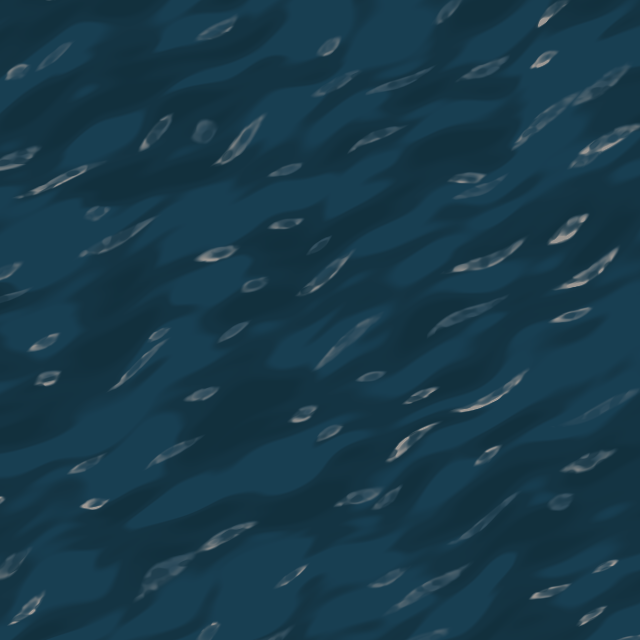
Give the GLSL for this texture, as a Shadertoy shader.

```glsl
// Dark teal sea surface with slanted ripples and scattered pale foam glints.

const vec3 TROUGH = vec3(0.070, 0.188, 0.240);
const vec3 WATER  = vec3(0.080, 0.204, 0.262);
const vec3 CREST  = vec3(0.094, 0.246, 0.322);
const vec3 HAZE   = vec3(0.175, 0.300, 0.370);
const vec3 FOAM   = vec3(0.620, 0.600, 0.580);

const float SLOPE = 0.49;               // ripple direction in radians
const vec2 RIPPLE_CELLS = vec2(7.5, 27.0);
const vec2 GLINT_CELLS  = vec2(6.0, 14.0);
const vec2 GRAIN_CELLS  = vec2(65.0, 125.0);

vec2 hash2(vec2 p, float seed) {
    vec3 q = fract(vec3(p.xyx) * vec3(0.1031, 0.1030, 0.0973) + seed * 0.137);
    q += dot(q, q.yzx + 33.33);
    return fract((q.xx + q.yz) * q.zy);
}

vec2 rotate(vec2 p, float angle) {
    float c = cos(angle), s = sin(angle);
    return vec2(c * p.x + s * p.y, c * p.y - s * p.x);
}

// Cellular noise: one signed soft bump per jittered cell, centred on zero.
float cellBumps(vec2 p, float seed) {
    vec2 cell = floor(p);
    float sum = 0.0;
    for (int j = -1; j <= 1; j++)
    for (int i = -1; i <= 1; i++) {
        vec2 id = cell + vec2(i, j);
        vec2 offset = p - id - hash2(id, seed);
        float falloff = max(1.0 - dot(offset, offset), 0.0);
        float weight = 2.0 * hash2(id, seed + 5.0).x - 1.0;
        sum += weight * falloff * falloff * falloff;
    }
    return sum;
}

// Layered sines that bend the straight streaks into waves.
vec2 bend(vec2 p) {
    float shift = 0.009 * sin(17.0 * p.x + 9.0 * p.y + 2.0 * sin(11.0 * p.y))
                + 0.004 * sin(37.0 * p.x - 23.0 * p.y + 1.3);
    return p + vec2(0.02 * sin(19.0 * p.y), shift);
}

float rippleHeight(vec2 p) {
    return cellBumps(p * RIPPLE_CELLS, 1.0)
         + 0.35 * cellBumps(p * RIPPLE_CELLS * vec2(1.7, 1.9), 2.0);
}

// One lens-shaped glint: x is the haze cover, y the foam on its rim.
vec2 glint(vec2 local, vec2 halfSize, float power, float side, float grain) {
    vec2 p = local / halfSize;
    float d = length(vec2(p.x, p.y * (1.0 + 0.5 * p.x * p.x)));
    float body = smoothstep(1.1, 0.7, d + 0.12 * (0.5 - grain));
    float rim = exp(-pow((d - 0.68) / 0.24, 2.0));
    float lit = smoothstep(-0.7, 0.5, p.y * side) * 0.75 + 0.25;
    float tail = smoothstep(1.1, -0.8, p.x);
    float foam = power * (rim * lit + 0.55 * tail * tail) * (0.2 + 1.1 * grain);
    return vec2(body * (0.45 + 0.55 * grain), body * foam);
}

// Scatter at most one glint in each cell and keep the strongest.
vec2 glintField(vec2 p, float grain) {
    vec2 cell = floor(p * GLINT_CELLS);
    vec2 best = vec2(0.0);
    for (int j = -1; j <= 1; j++)
    for (int i = -1; i <= 1; i++) {
        vec2 id = cell + vec2(i, j);
        vec2 size = hash2(id, 12.0);
        vec2 mood = hash2(id, 13.0);
        vec2 kind = hash2(id, 14.0);
        vec2 centre = (id + 0.1 + 0.8 * hash2(id, 11.0)) / GLINT_CELLS;
        vec2 local = rotate(p - centre, 0.24 * (mood.x - 0.5));
        vec2 halfSize = vec2(mix(0.024, 0.082, size.x * size.x),
                             mix(0.0065, 0.0135, size.y));
        float power = mix(0.08, 1.0, mood.y);
        float side = kind.y < 0.5 ? -1.0 : 1.0;
        float present = step(kind.x, 0.8);
        best = max(best, present * glint(local, halfSize, power, side, grain));
    }
    return best;
}

void mainImage(out vec4 fragColor, in vec2 fragCoord) {
    vec2 uv = fragCoord / iResolution.y;
    vec2 p = bend(rotate(uv, SLOPE));

    // Ripples
    float height = rippleHeight(p);
    vec3 color = mix(TROUGH, WATER, smoothstep(-0.6, -0.1, height));
    color = mix(color, CREST, smoothstep(-0.03, 0.25, height));

    // Glints broken up by fine grain
    float grain = smoothstep(-0.4, 0.4, cellBumps(p * GRAIN_CELLS, 3.0));
    vec2 light = glintField(p, grain);
    color = mix(color, HAZE, 0.85 * light.x);
    color = mix(color, FOAM, clamp(light.y, 0.0, 1.0));

    fragColor = vec4(color, 1.0);
}
```
